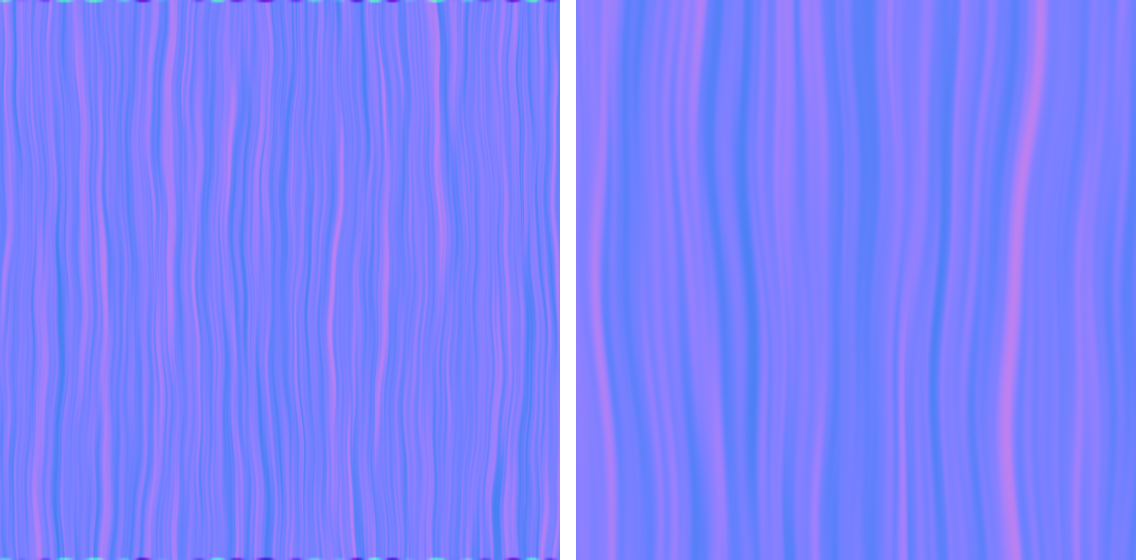
Left, the full canvas; right, a detail of the centre.
Reproduce this texture map procedurally as a WebGL 2 fragment shader.

```glsl
#version 300 es
precision highp float;
// Tangent-space normal map of fibrous bark: long, wavering vertical ridges.
// Cellular columns hold tapered fibres whose sideways slopes are summed with
// layered sines for the fine grain, then packed into a normal colour.

#define COARSE_COLUMNS 24.0
#define COARSE_SLOPE 0.50
#define MEDIUM_COLUMNS 47.0
#define MEDIUM_SLOPE 0.35
#define FINE_COLUMNS 92.0
#define FINE_SLOPE 0.21
#define FIBRE_WIDTH 0.16
#define GRAIN_SLOPE 0.045
#define WAVER 0.006
#define SLOPE_BIAS -0.025
#define RIM_HEIGHT 0.007
#define RIM_SLOPE 1.3

uniform vec2 u_resolution;
out vec4 fragColor;

float hash(vec2 p) {
    vec3 q = fract(vec3(p.xyx) * vec3(0.1031, 0.1030, 0.0973));
    q += dot(q, q.yzx + 33.33);
    return fract((q.x + q.y) * q.z);
}

// Bends the vertical direction so that neighbouring fibres sway together.
float waver(vec2 p) {
    return WAVER * (sin(7.0 * p.y + 9.0 * p.x)
        + 0.5 * sin(17.0 * p.y - 23.0 * p.x + 1.0)
        + 0.2 * sin(39.0 * p.y + 40.0 * p.x));
}

// Sideways slope of one layer of fibres, one fibre per column and segment.
float fibres(vec2 p, float columns, float rows, float seed) {
    float x = p.x * columns;
    float slope = 0.0;
    for (int i = -1; i <= 1; i++) {
        float column = floor(x) + float(i);
        float along = p.y * rows + hash(vec2(column, seed)) * 5.0;
        vec2 id = vec2(column + 7.0, floor(along) + seed * 13.0);
        float t = fract(along);
        float taper = smoothstep(0.0, 0.22, t) * smoothstep(1.0, 0.78, t);

        float sway = 0.12 * sin(6.0 * t + 6.28 * hash(id + 3.1));
        float centre = column + mix(0.2, 0.8, hash(id + 11.7)) + sway;
        float width = FIBRE_WIDTH * mix(0.7, 1.3, hash(id + 23.3));
        float side = hash(id + 31.9) < 0.5 ? -1.0 : 1.0;
        float d = (x - centre) * side / (width * mix(0.55, 1.0, taper));

        // A steep flank, with an opposite flank of varying strength beside it.
        float tilt = hash(id + 41.3) < 0.5 ? -1.0 : 1.0;
        float strength = mix(0.2, 1.0, hash(id + 53.7));
        float far = 0.8 * hash(id + 61.1);
        float profile = exp(-d * d) - far * exp(-(d - 2.1) * (d - 2.1));
        slope += tilt * strength * taper * profile;
    }
    return slope;
}

// Fine streaks whose phase drifts slowly along the fibres.
float grain(vec2 p) {
    float sum = 0.0;
    float frequency = 110.0;
    for (int i = 0; i < 6; i++) {
        float k = float(i);
        float drift = 1.6 * sin(p.y * (3.0 + k) + p.x * 17.0 + k * k);
        float fade = 0.7 + 0.5 * sin(p.x * (31.0 + 9.0 * k) - p.y * 4.0 + k);
        sum += fade * sin(p.x * frequency + drift + 2.4 * k);
        frequency *= 1.47;
    }
    return sum;
}

// Sparse vertical tilts in the thin rims at the top and bottom.
float rim(vec2 p) {
    float edge = min(p.y, 1.0 - p.y);
    float mask = 1.0 - smoothstep(0.0, RIM_HEIGHT, edge);
    float wave = 0.6 * sin(49.0 * p.x + 2.0 * sin(19.0 * p.x))
        + 0.5 * sin(113.0 * p.x + 1.3);
    return mask * wave * abs(wave) * RIM_SLOPE;
}

void main() {
    vec2 uv = gl_FragCoord.xy / u_resolution;
    vec2 p = vec2(uv.x + waver(uv), uv.y);

    float slope = SLOPE_BIAS + GRAIN_SLOPE * grain(p);
    slope += COARSE_SLOPE * fibres(p, COARSE_COLUMNS, 1.1, 1.0);
    slope += MEDIUM_SLOPE * fibres(p, MEDIUM_COLUMNS, 1.5, 2.0);
    slope += FINE_SLOPE * fibres(p, FINE_COLUMNS, 1.9, 3.0);

    // Compress the steepest flanks, then pack the normal into a colour.
    slope /= sqrt(1.0 + slope * slope);
    float lift = rim(uv);
    vec3 normal = normalize(vec3(slope - 0.3 * abs(lift), lift, 1.0));
    fragColor = vec4(0.5 + 0.5 * normal, 1.0);
}
```
